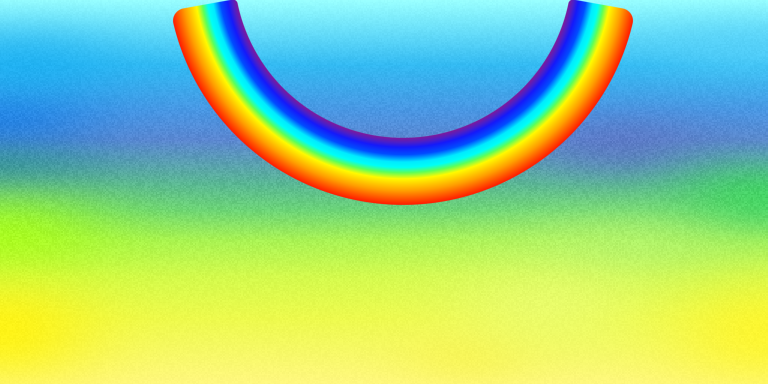
Write a WebGL 2 fragment shader that draws this background.

```glsl
#version 300 es
precision highp float;

uniform vec2 u_resolution;
out vec4 outColor;

// Lengths are in canvas heights
#define ARC_CENTER vec2(1.0495, 1.081)
#define ARC_RADIUS 0.5273
#define ARC_HALF_WIDTH 0.0873
#define ARC_END_ANGLE 0.178
#define OUTER_ROUNDING 0.034
#define INNER_ROUNDING 0.012
#define GRAIN_CELLS 256.0
#define GRAIN_AMOUNT 0.07

// Colour in rgb, position along the ramp in w
const vec4 SKY[10] = vec4[10](
    vec4(1.00, 0.97, 0.50, 0.00),
    vec4(0.93, 0.98, 0.30, 0.17),
    vec4(0.83, 0.98, 0.30, 0.28),
    vec4(0.66, 0.95, 0.33, 0.375),
    vec4(0.42, 0.83, 0.47, 0.453),
    vec4(0.35, 0.72, 0.58, 0.52),
    vec4(0.36, 0.53, 0.82, 0.635),
    vec4(0.29, 0.59, 0.89, 0.71),
    vec4(0.20, 0.73, 0.95, 0.83),
    vec4(0.60, 1.00, 1.00, 1.00));

const vec4 SPECTRUM[10] = vec4[10](
    vec4(0.50, 0.10, 0.60, 0.00),
    vec4(0.30, 0.12, 0.78, 0.07),
    vec4(0.08, 0.10, 0.98, 0.14),
    vec4(0.00, 0.30, 1.00, 0.25),
    vec4(0.00, 0.92, 1.00, 0.36),
    vec4(0.00, 1.00, 0.96, 0.44),
    vec4(0.36, 1.00, 0.35, 0.52),
    vec4(1.00, 0.98, 0.00, 0.61),
    vec4(1.00, 0.62, 0.00, 0.79),
    vec4(1.00, 0.10, 0.00, 1.00));

float hash(vec2 p) {
    return fract(sin(dot(p, vec2(12.9898, 78.233))) * 43758.5453);
}

vec3 ramp(vec4 stops[10], float t) {
    vec3 color = stops[0].rgb;
    for (int i = 1; i < 10; i++) {
        float k = clamp((t - stops[i - 1].w) / (stops[i].w - stops[i - 1].w), 0.0, 1.0);
        color = mix(color, stops[i].rgb, k);
    }
    return color;
}

// Soft elliptical patch of colour
vec3 glow(vec3 base, vec2 p, vec2 center, vec2 size, vec3 tint, float strength) {
    vec2 q = (p - center) / size;
    return mix(base, tint, strength * exp(-dot(q, q)));
}

vec3 background(vec2 p) {
    vec3 color = ramp(SKY, p.y);
    // Blue and violet haze
    color = glow(color, p, vec2(0.00, 0.69), vec2(0.25, 0.09), vec3(0.12, 0.49, 0.90), 0.8);
    color = glow(color, p, vec2(0.05, 0.83), vec2(0.28, 0.10), vec3(0.10, 0.69, 0.95), 0.7);
    color = glow(color, p, vec2(1.62, 0.62), vec2(0.22, 0.08), vec3(0.36, 0.46, 0.77), 0.7);
    color = glow(color, p, vec2(1.95, 0.87), vec2(0.25, 0.08), vec3(0.34, 0.82, 0.98), 0.6);
    // Greens around the horizon
    color = glow(color, p, vec2(0.00, 0.57), vec2(0.25, 0.06), vec3(0.18, 0.56, 0.62), 0.7);
    color = glow(color, p, vec2(0.00, 0.39), vec2(0.30, 0.11), vec3(0.66, 1.00, 0.08), 0.8);
    color = glow(color, p, vec2(1.98, 0.48), vec2(0.22, 0.09), vec3(0.24, 0.83, 0.38), 0.9);
    color = glow(color, p, vec2(1.65, 0.36), vec2(0.35, 0.10), vec3(0.70, 0.95, 0.46), 0.6);
    // Yellows below
    color = glow(color, p, vec2(0.00, 0.14), vec2(0.25, 0.13), vec3(1.00, 0.95, 0.06), 0.9);
    color = glow(color, p, vec2(2.00, 0.13), vec2(0.25, 0.13), vec3(1.00, 0.96, 0.15), 0.8);
    color = glow(color, p, vec2(1.22, 0.08), vec2(0.18, 0.08), vec3(0.98, 0.95, 0.28), 0.6);
    color = glow(color, p, vec2(1.42, 0.20), vec2(0.28, 0.12), vec3(0.92, 0.99, 0.46), 0.7);
    // Grain, strongest in the middle band
    float band = exp(-pow((p.y - 0.54) / 0.25, 2.0));
    return color + (hash(floor(p * GRAIN_CELLS)) - 0.5) * GRAIN_AMOUNT * (0.3 + 0.7 * band);
}

// Distance to an arc cut along two rays, with rounded corners
float arcDistance(vec2 d) {
    d.x = abs(d.x);
    float across = length(d) - ARC_RADIUS;
    float beyondEnd = d.x * sin(ARC_END_ANGLE) + d.y * cos(ARC_END_ANGLE);
    float rounding = across > 0.0 ? OUTER_ROUNDING : INNER_ROUNDING;
    vec2 q = vec2(abs(across) - ARC_HALF_WIDTH, beyondEnd) + rounding;
    return length(max(q, 0.0)) + min(max(q.x, q.y), 0.0) - rounding;
}

void main() {
    vec2 p = gl_FragCoord.xy / u_resolution.y;
    p.x *= 2.0 * u_resolution.y / u_resolution.x;
    vec2 d = p - ARC_CENTER;

    float t = (length(d) - ARC_RADIUS) / (2.0 * ARC_HALF_WIDTH) + 0.5;
    float edge = 0.75 / u_resolution.y;
    float mask = 1.0 - smoothstep(-edge, edge, arcDistance(d));

    vec3 color = mix(background(p), ramp(SPECTRUM, t), mask);
    outColor = vec4(clamp(color, 0.0, 1.0), 1.0);
}
```
